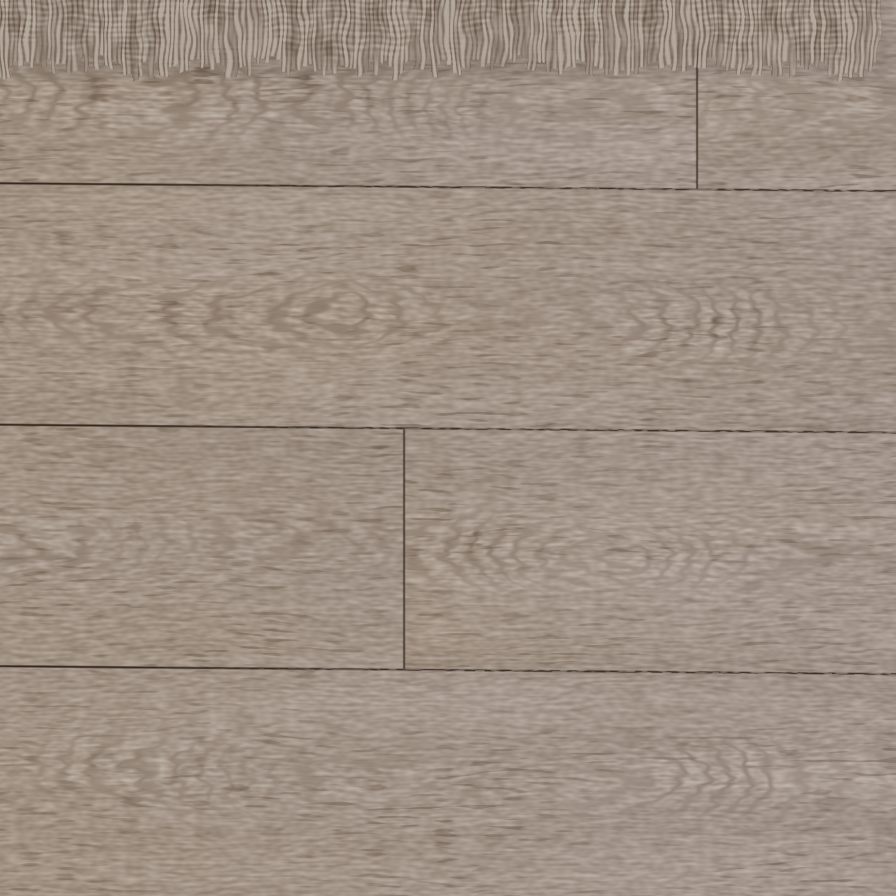
Reproduce this texture procedurally as a WebGL 2 fragment shader.

```glsl
#version 300 es
precision highp float;

uniform vec2 u_resolution;
out vec4 outColor;

// Plank layout, in canvas units
const float PLANK_HEIGHT = 0.2695;
const float FIRST_SEAM = -0.013;
const float SEAM_TILT = 0.0088;
const float SEAM_HALF_WIDTH = 0.0011;
const float JOINT_X[4] = float[4](1.4, 0.451, 1.4, 0.778);

// Grain
const float RING_DENSITY = 105.0;
const float RING_BAND = 0.040;
const float RING_DEPTH = 0.13;
const float PORE_DEPTH = 0.085;
const float DASH_DEPTH = 0.10;
const float STREAK_DEPTH = 0.042;

// Rug fringe
const float FRINGE_EDGE = 0.913;
const float FRINGE_END_X = 0.982;
const float STRANDS = 175.0;
const float WEAVE_ROWS = 150.0;

const vec3 WARM_OAK = vec3(0.630, 0.568, 0.508);
const vec3 GREY_OAK = vec3(0.640, 0.588, 0.551);
const vec3 GRAIN_TINT = vec3(0.93, 1.0, 1.06);
const vec3 SEAM_COLOR = vec3(0.20, 0.155, 0.12);
const vec3 YARN_LIGHT = vec3(0.71, 0.665, 0.62);
const vec3 YARN_GAP = vec3(0.40, 0.335, 0.28);

float hash(vec2 p) {
  p = fract(p * vec2(0.1031, 0.1137));
  p += dot(p, p.yx + 33.33);
  return fract((p.x + p.y) * p.x * 7.31);
}

vec2 gradient(vec2 cell) {
  float angle = 6.28318 * hash(cell + 71.0);
  return vec2(cos(angle), sin(angle));
}

// Gradient noise, roughly -0.7 to 0.7
float noise(vec2 p) {
  vec2 i = floor(p), f = p - i;
  vec2 u = f * f * f * (f * (f * 6.0 - 15.0) + 10.0);
  vec2 e = vec2(1.0, 0.0);
  float low = mix(dot(gradient(i), f), dot(gradient(i + e), f - e), u.x);
  float high = mix(dot(gradient(i + e.yx), f - e.yx), dot(gradient(i + 1.0), f - 1.0), u.x);
  return mix(low, high, u.y);
}

float lineMask(float dist, float halfWidth, float px) {
  return 1.0 - smoothstep(halfWidth - px, halfWidth + px, abs(dist));
}

// Arched growth rings: contours of a log cut close to its wavering core
float growthRings(vec2 p, float fromAxis, float seed) {
  float y = fromAxis + 0.025 * noise(vec2(p.x * 3.5, seed));
  float taper = abs(fract(p.x * 0.9 + 0.37 * seed) - 0.5);
  float depth = 0.03 + 0.24 * taper + 0.05 * noise(vec2(p.x * 4.0 + seed, seed * 1.7));
  float phase = RING_DENSITY * length(vec2(y, depth));
  phase += 0.55 * noise(p * vec2(13.0, 48.0) + seed) + 0.4 * noise(p * vec2(42.0, 120.0));
  float ring = pow(0.5 + 0.5 * sin(6.28318 * phase), 3.0) - 0.2;
  float patches = smoothstep(-0.35, 0.3, noise(vec2(p.x * 4.5, seed + 9.3)));
  return ring * exp(-y * y / (RING_BAND * RING_BAND)) * mix(0.4, 1.0, patches);
}

vec3 oak(vec2 p, float row, float v, float plank) {
  float seed = 17.0 * plank + 5.37;
  vec2 q = p + vec2(seed, 0.006 * noise(p * vec2(5.0, 14.0) + seed));
  float axis = 0.55 - 0.065 * row;
  float rings = growthRings(p, (v - axis) * PLANK_HEIGHT, seed);
  float streaks = noise(q * vec2(1.5, 21.0)) + 0.6 * noise(q * vec2(5.0, 75.0));
  float pores = noise(q * vec2(32.0, 265.0)) + 0.8 * noise(q * vec2(90.0, 235.0) + 31.0);
  // Short, sparse, sharp pores
  float dashes = smoothstep(0.18, 0.40, noise(q * vec2(26.0, 205.0) + 57.0));
  dashes *= 0.6 + 0.8 * noise(q * vec2(4.0, 16.0) + 83.0);
  float tone = STREAK_DEPTH * streaks + PORE_DEPTH * pores - DASH_DEPTH * dashes;
  tone -= RING_DEPTH * rings * (0.8 + 1.1 * pores);
  float grey = clamp(0.15 + 0.75 * p.x + 0.25 * (hash(vec2(plank, 3.0)) - 0.5), 0.0, 1.0);
  grey += 0.35 * noise(q * vec2(2.0, 9.0) + 12.0);
  return mix(WARM_OAK, GREY_OAK, grey) + tone * GRAIN_TINT;
}

// Fringe colour, with its coverage in alpha
vec4 fringe(vec2 p, float px) {
  float bend = 0.006 * noise(p * vec2(24.0, 16.0)) + 0.004 * noise(p * vec2(75.0, 34.0));
  float s = (p.x + bend) * STRANDS;
  float id = floor(s);
  float thread = 1.0 - abs(2.0 * fract(s) - 1.0);
  float tuft = 0.012 * noise(vec2(p.x * 32.0, 2.5));
  float tip = FRINGE_EDGE + tuft + 0.022 * hash(vec2(id, 8.0));
  float light = smoothstep(0.0, 0.7, thread) * (0.4 + 0.75 * hash(vec2(id, 21.0)));
  // Crossing threads show through in patches towards the rug body
  float woven = smoothstep(0.945, 0.98, p.y + 0.09 * noise(vec2(p.x * 23.0, p.y * 12.0)));
  float weft = 0.5 + 0.5 * sin(6.28318 * WEAVE_ROWS * p.y + 5.0 * noise(p * vec2(28.0, 22.0)));
  weft *= 0.75 + 0.8 * noise(p * vec2(110.0, 150.0));
  light = mix(light, 0.5 * light + 0.5 * weft, 0.7 * woven);
  light += 0.35 * noise(p * vec2(65.0, 28.0)) + 0.35 * noise(p * vec2(250.0, 45.0)) + 0.16;
  float body = smoothstep(tip - px, tip + px, p.y);
  body *= 1.0 - smoothstep(FRINGE_END_X - px, FRINGE_END_X + px, p.x + bend);
  float solid = mix(0.5 + 0.5 * thread, 1.0, woven);
  return vec4(mix(YARN_GAP, YARN_LIGHT, clamp(light, 0.0, 1.0)), body * solid);
}

void main() {
  vec2 p = gl_FragCoord.xy / u_resolution;
  float px = 1.0 / min(u_resolution.x, u_resolution.y);

  // Locate the plank
  float rowPos = (p.y + SEAM_TILT * p.x - FIRST_SEAM) / PLANK_HEIGHT;
  float row = floor(rowPos), v = fract(rowPos);
  float joint = JOINT_X[clamp(int(row), 0, 3)];
  float plank = 2.0 * row + step(joint, p.x);
  vec3 color = oak(p, row, v, plank);

  // Seams, solid at the left and broken into dashes to the right
  float breaks = smoothstep(-0.25, 0.2, noise(vec2(p.x * 95.0, row + 0.4)));
  float wear = mix(1.0, 0.35 + 0.55 * breaks, smoothstep(0.05, 0.6, p.x));
  float seam = lineMask(min(v, 1.0 - v) * PLANK_HEIGHT, SEAM_HALF_WIDTH, px) * wear;
  float butt = 0.75 * lineMask(p.x - joint, SEAM_HALF_WIDTH, px);
  color = mix(color, SEAM_COLOR, clamp(max(seam, butt), 0.0, 1.0));

  // Fringe with a soft contact shadow
  color *= 1.0 - 0.08 * smoothstep(FRINGE_EDGE - 0.008, FRINGE_EDGE + 0.01, p.y)
    * (1.0 - smoothstep(FRINGE_END_X, 1.0, p.x));
  vec4 yarn = fringe(p, px);
  outColor = vec4(mix(color, yarn.rgb, yarn.a), 1.0);
}
```
